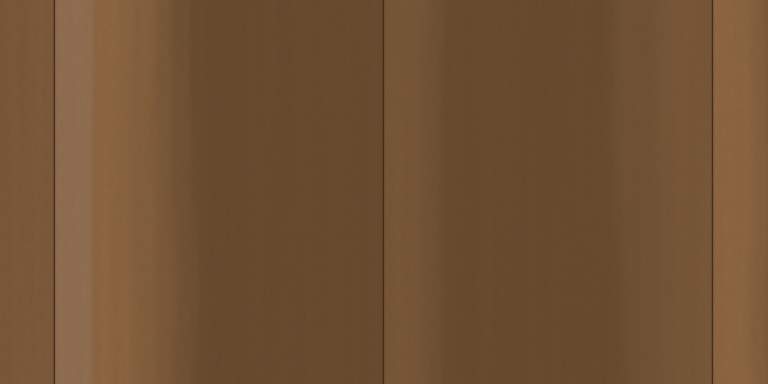
Write a Shadertoy shader that draws this texture.

```glsl
#define PLANK_WIDTH 0.4284
#define SEAM_ORIGIN 0.4993
#define SEAM_HALF_WIDTH 0.0009
#define SEAM_COLOR vec3(0.27, 0.15, 0.07)
#define DARK_WOOD vec3(0.40, 0.29, 0.18)
#define MID_WOOD vec3(0.47, 0.34, 0.22)
#define LIGHT_WOOD vec3(0.54, 0.39, 0.25)
#define PALE_WOOD vec3(0.55, 0.42, 0.31)
#define STREAK_STRENGTH 0.022
#define MOTTLE_STRENGTH 0.016

// Per plank: left tone, left fade end, right tone, pale edge amount
const vec4 PLANKS[4] = vec4[4](
    vec4(0.50, 0.30, 0.58, 0.0),
    vec4(1.00, 0.50, 0.06, 1.0),
    vec4(0.42, 0.24, 0.42, 0.0),
    vec4(1.00, 0.27, 0.30, 0.0));

vec2 hashGradient(vec2 cell) {
    vec3 q = fract(cell.xyx * vec3(0.1031, 0.1030, 0.0973));
    q += dot(q, q.yzx + 33.33);
    float angle = 6.28318 * fract((q.x + q.y) * q.z);
    return vec2(cos(angle), sin(angle));
}

float gradientNoise(vec2 p) {
    vec2 i = floor(p), f = fract(p);
    vec2 w = f * f * f * (f * (f * 6.0 - 15.0) + 10.0);
    float a = dot(hashGradient(i), f);
    float b = dot(hashGradient(i + vec2(1, 0)), f - vec2(1, 0));
    float c = dot(hashGradient(i + vec2(0, 1)), f - vec2(0, 1));
    float d = dot(hashGradient(i + vec2(1, 1)), f - vec2(1, 1));
    return mix(mix(a, b, w.x), mix(c, d, w.x), w.y);
}

// Soft steps that give the tone the look of growth bands
float terrace(float tone, float steps) {
    float s = tone * steps;
    return (floor(s) + smoothstep(0.25, 0.75, fract(s))) / steps;
}

vec3 woodRamp(float tone) {
    vec3 lower = mix(DARK_WOOD, MID_WOOD, clamp(tone * 2.0, 0.0, 1.0));
    return mix(lower, LIGHT_WOOD, clamp(tone * 2.0 - 1.0, 0.0, 1.0));
}

void mainImage(out vec4 fragColor, in vec2 fragCoord) {
    vec2 uv = fragCoord / iResolution.x;
    float pixel = 1.0 / iResolution.x;

    // Plank index and position across it
    float across = (uv.x - SEAM_ORIGIN) / PLANK_WIDTH;
    float id = floor(across);
    float t = across - id;
    vec4 plank = PLANKS[int(clamp(id + 2.0, 0.0, 3.0))];
    vec2 grainPos = uv + vec2(0.0, id * 17.3);

    // Light edges fading into the dark heart, bent along the grain
    float bend = 0.035 * gradientNoise(grainPos * vec2(7.0, 3.0))
               + 0.012 * gradientNoise(grainPos * vec2(60.0, 7.0));
    float s = t + bend;
    float leftTone = plank.x * (1.0 - smoothstep(plank.y * 0.3, plank.y, s));
    float rightTone = plank.z * smoothstep(0.60, 0.92, s + 0.06 * (uv.y - 0.25));
    float tone = max(leftTone, rightTone);
    tone = mix(tone, terrace(tone, 4.0), 0.5);
    vec3 color = woodRamp(tone);
    color = mix(color, PALE_WOOD, plank.w * (1.0 - smoothstep(0.105, 0.125, t + 0.2 * bend)));

    // Vertical streaks and fine mottling
    float streak = gradientNoise(grainPos * vec2(45.0, 1.2))
                 + 0.6 * gradientNoise(grainPos * vec2(130.0, 3.0));
    float mottle = gradientNoise(grainPos * vec2(150.0, 70.0) + 3.0 * bend)
                 + 0.6 * gradientNoise(grainPos * vec2(290.0, 180.0));
    color *= 1.0 + STREAK_STRENGTH * streak + MOTTLE_STRENGTH * mottle;

    // Thin seam with a faint shaded bevel
    float seamDist = min(t, 1.0 - t) * PLANK_WIDTH;
    color *= 1.0 - 0.10 * (1.0 - smoothstep(0.0, 0.004, seamDist));
    float seam = 1.0 - smoothstep(-0.5 * pixel, 0.5 * pixel, seamDist - SEAM_HALF_WIDTH);
    color = mix(color, SEAM_COLOR, seam * 0.9);

    fragColor = vec4(color, 1.0);
}
```
